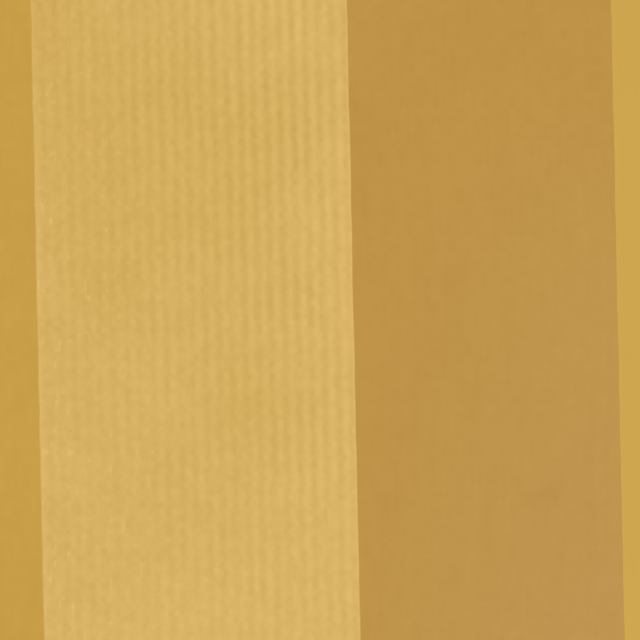
This pattern is drawn by a Shadertoy shader. Its source:

```glsl
const float PERIOD = 0.907;        // stripe pair width
const float LIGHT_WIDTH = 0.494;   // ribbed stripe width
const float FIRST_EDGE = 0.069;    // left edge of the ribbed stripe at the bottom
const float SLANT = 0.021;         // leftward lean over the full height
const float EDGE_SOFT = 0.0018;
const float RIBS = 24.0;
const float RIB_DEPTH = 0.014;
const vec3 LIGHT_GOLD = vec3(0.852, 0.704, 0.402);
const vec3 SHADED_GOLD = vec3(0.822, 0.672, 0.358);
const vec3 DARK_GOLD = vec3(0.748, 0.580, 0.282);
const vec3 OUTER_GOLD = vec3(0.800, 0.635, 0.285);
const float OUTER_MIX = 0.7;

float hash(vec2 p) {
    return fract(sin(dot(p, vec2(127.1, 311.7))) * 43758.5453);
}

float noise(vec2 p) {
    vec2 i = floor(p), f = fract(p);
    f = f * f * (3.0 - 2.0 * f);
    return mix(mix(hash(i), hash(i + vec2(1.0, 0.0)), f.x),
               mix(hash(i + vec2(0.0, 1.0)), hash(i + vec2(1.0, 1.0)), f.x), f.y);
}

float fbm(vec2 p) {
    float sum = 0.0, amp = 0.5;
    for (int i = 0; i < 4; i++) {
        sum += amp * noise(p);
        p = p * 2.03 + 17.3;
        amp *= 0.5;
    }
    return sum;
}

// Ribbed cloth: across runs from -0.5 to 0.5 over the stripe
vec3 ribbedStripe(float across, vec2 uv, float outer) {
    float wobble = 0.14 * (noise(vec2(across * RIBS, uv.y * 70.0)) - 0.5);
    float rib = sin(6.2832 * (across * RIBS + wobble));
    float relief = mix(0.5, 1.0, smoothstep(-0.3, 0.35, across));
    relief *= mix(0.6, 1.1, uv.y) * (0.5 + noise(vec2(across * RIBS, uv.y * 20.0)));

    float grain = fbm(vec2(uv.x * 130.0, uv.y * 95.0)) - 0.47;
    float fleck = smoothstep(0.82, 1.0, noise(vec2(uv.x * 150.0, uv.y * 75.0)));
    float rim = exp(-max(0.5 - abs(across), 0.0) * 110.0);

    // Deeper tone toward the upper left
    float shade = 0.3 + 0.45 * (uv.y - 0.5) - 0.5 * across;
    shade += 1.2 * (fbm(uv * 5.0) - 0.47);
    vec3 cloth = mix(LIGHT_GOLD, SHADED_GOLD, clamp(shade, 0.0, 1.0));

    vec3 col = mix(cloth, OUTER_GOLD, outer * OUTER_MIX);
    float ribbed = 1.0 - 0.9 * outer;
    col += ribbed * (RIB_DEPTH * relief * rib + 0.045 * grain + 0.022 * rim);
    col += ribbed * 0.03 * fleck * (1.0 - smoothstep(-0.5, 0.1, across));
    return col;
}

// Smooth cloth with faint upright threads and soft mottling
vec3 plainStripe(vec2 uv, float outer) {
    vec3 col = mix(DARK_GOLD, OUTER_GOLD, outer * OUTER_MIX);
    col += 0.006 * (noise(vec2(uv.x * 160.0, uv.y * 20.0)) - 0.5);
    col += 0.018 * (fbm(uv * 75.0) - 0.47);
    col += 0.018 * (fbm(uv * 4.0 + 9.0) - 0.47);

    // Cooler tone low on the right, and one faint smudge
    col.b += 0.035 * smoothstep(0.4, 1.0, uv.x) * (1.0 - uv.y);
    float smudge = length((uv - vec2(0.85, 0.22)) * vec2(1.0, 1.2));
    col -= 0.01 * (1.0 - smoothstep(0.005, 0.038, smudge));
    return col;
}

void mainImage(out vec4 fragColor, in vec2 fragCoord) {
    vec2 uv = fragCoord / iResolution.xy;

    // Slanted stripe coordinates, with a slight waver along the edges
    float x = uv.x - FIRST_EDGE + SLANT * uv.y;
    x += 0.001 * (noise(vec2(3.0, uv.y * 25.0)) - 0.5);
    float cell = (x - 0.5 * LIGHT_WIDTH) / PERIOD + 0.5;
    float fromCentre = (fract(cell) - 0.5) * PERIOD;
    float edgeDist = abs(fromCentre) - 0.5 * LIGHT_WIDTH;

    float outerLight = min(abs(floor(cell)), 1.0);
    float outerDark = min(abs(floor(x / PERIOD)), 1.0);

    // Keep the cloth coordinate inside its stripe
    float across = clamp(fromCentre / LIGHT_WIDTH, -0.5, 0.5);
    vec3 ribbed = ribbedStripe(across, uv, outerLight);
    vec3 plain = plainStripe(uv, outerDark);

    float soft = max(EDGE_SOFT, 0.75 / iResolution.x);
    vec3 col = mix(ribbed, plain, smoothstep(-soft, soft, edgeDist));
    fragColor = vec4(clamp(col, 0.0, 1.0), 1.0);
}
```
